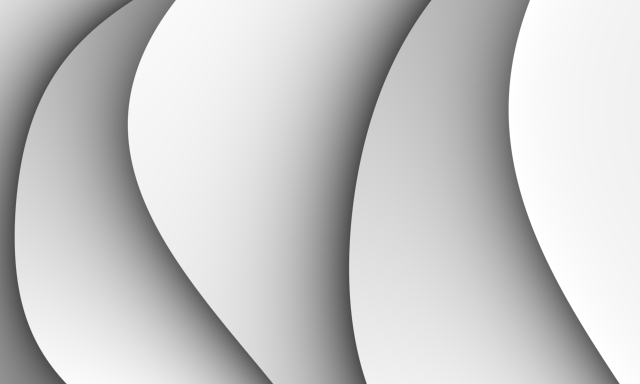
A Shadertoy shader for this background:

```glsl
// Overlapping curved paper sheets in grey, each casting a soft shadow to its left.
// Every sheet begins at a smooth quartic edge x(depth); the signed distance to
// an edge gives the antialiased cut, and the falloff of the shadow beneath it.

const float CANVAS_ASPECT = 1.67;

// Quartic through five knots spaced evenly from top (depth 0) to bottom (depth 1).
float edgeX(float depth, vec4 knots, float lastKnot) {
    float u = depth * 4.0;
    vec4 d1 = vec4(knots.yzw, lastKnot) - knots;
    vec3 d2 = d1.yzw - d1.xyz;
    vec2 d3 = d2.yz - d2.xy;
    float d4 = d3.y - d3.x;
    // Newton form with nested forward differences
    return knots.x + u * (d1.x + (u - 1.0) / 2.0 * (d2.x
         + (u - 2.0) / 3.0 * (d3.x + (u - 3.0) / 4.0 * d4)));
}

// Approximate signed distance to an edge, positive on its right.
float edgeDistance(vec2 p, vec4 knots, float lastKnot) {
    const float STEP = 0.005;
    float slope = (edgeX(p.y + STEP, knots, lastKnot)
                 - edgeX(p.y - STEP, knots, lastKnot)) / (2.0 * STEP);
    return (p.x - edgeX(p.y, knots, lastKnot)) * inversesqrt(1.0 + slope * slope);
}

// Brightness rising from the shadow at the next edge to the lit sheet.
// Both ranges hold their top value in x and their bottom value in y.
float sheetShade(float gap, float depth, vec2 shadowRange, vec2 lightRange, float softness) {
    float shadow = mix(shadowRange.x, shadowRange.y, depth);
    float light = mix(lightRange.x, lightRange.y, depth);
    return mix(light, shadow, exp(-max(gap, 0.0) / softness));
}

// Lay a sheet over what lies to the left of its edge.
float layOver(float below, float sheet, float dist, float pixel) {
    return mix(below, sheet, smoothstep(-0.75 * pixel, 0.75 * pixel, dist));
}

void mainImage(out vec4 fragColor, in vec2 fragCoord) {
    // x to the right, y down from the top, in units of the canvas height
    vec2 uv = fragCoord / iResolution.xy;
    vec2 p = vec2(uv.x * CANVAS_ASPECT, 1.0 - uv.y);
    float pixel = 1.0 / iResolution.y;

    // Sheet edges, from left to right
    float first  = edgeDistance(p, vec4(0.348, 0.111, 0.0446, 0.0489), 0.174);
    float second = edgeDistance(p, vec4(0.459, 0.340, 0.367, 0.511), 0.713);
    float third  = edgeDistance(p, vec4(1.126, 0.989, 0.926, 0.912), 0.957);
    float fourth = edgeDistance(p, vec4(1.383, 1.328, 1.358, 1.463), 1.617);

    // Backdrop and the three shadowed sheets
    float grey = sheetShade(-first, p.y, vec2(0.30), vec2(0.97, 0.68), 0.098);
    float leftGrey = sheetShade(-second, p.y, vec2(0.45, 0.33), vec2(0.73, 1.0), 0.109);
    float middleWhite = sheetShade(-third, p.y, vec2(0.30), vec2(0.99, 0.93), 0.130);
    float rightGrey = sheetShade(-fourth, p.y, vec2(0.45, 0.36), vec2(0.76, 0.95), 0.109);

    // The last sheet fades gently away from its bright edge
    float rightWhite = mix(0.935, 1.0, exp(-max(fourth, 0.0) / 0.18));

    grey = layOver(grey, leftGrey, first, pixel);
    grey = layOver(grey, middleWhite, second, pixel);
    grey = layOver(grey, rightGrey, third, pixel);
    grey = layOver(grey, rightWhite, fourth, pixel);

    fragColor = vec4(vec3(grey), 1.0);
}
```
